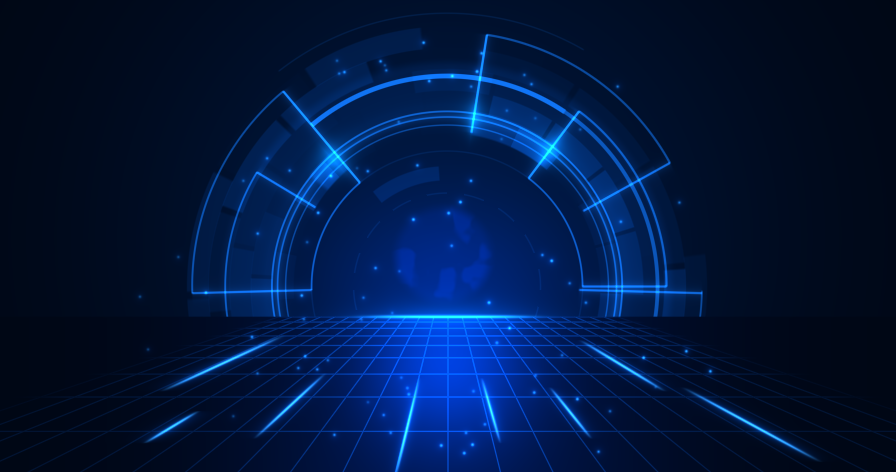
Write a Shadertoy shader that draws this background.

```glsl
// Blue digital stage: segmented light arches above a glowing perspective grid floor.

vec2 hash2(vec2 p) {
    vec3 q = fract(p.xyx * vec3(0.1031, 0.1030, 0.0973));
    q += dot(q, q.yzx + 33.33);
    return fract((q.xx + q.yz) * q.zy);
}

float noise(vec2 p) {
    vec2 i = floor(p), f = fract(p);
    f = f * f * (3.0 - 2.0 * f);
    return mix(mix(hash2(i).x, hash2(i + vec2(1, 0)).x, f.x),
               mix(hash2(i + vec2(0, 1)).x, hash2(i + vec2(1, 1)).x, f.x), f.y);
}

// Soft interval: 1 between a and b.
float span(float x, float a, float b, float soft) {
    return smoothstep(a - soft, a + soft, x) * (1.0 - smoothstep(b - soft, b + soft, x));
}

float stroke(float d, float halfWidth) {
    float px = 1.0 / iResolution.y;
    return 1.0 - smoothstep(halfWidth - 0.5 * px, halfWidth + px, abs(d));
}

// Polar coordinates hold radius and degrees clockwise from the top.
float arc(vec2 polar, float radius, float halfWidth, float from, float to) {
    return stroke(polar.x - radius, halfWidth) * span(polar.y, from, to, 0.3);
}

// Radial line with a hot core and a faint halo.
float spoke(vec2 polar, float angle, float inner, float outer) {
    float d = polar.x * radians(polar.y - angle);
    return (stroke(d, 0.0018) + 0.35 * exp(-abs(d) * 130.0)) * span(polar.x, inner, outer, 0.003);
}

vec3 arches(vec2 p) {
    vec2 q = p - vec2(-0.002, 0.393);
    vec2 polar = vec2(length(q), degrees(atan(q.x, q.y)));
    float r = polar.x;

    // Translucent bands broken into random sectors
    float fill = 0.12 * span(r, 0.375, 0.475, 0.012);
    for (float i = 0.0; i < 5.0; i++) {
        float cell = (polar.y + 180.0 + i * 7.0) / (17.0 + 3.0 * i);
        float lit = hash2(vec2(floor(cell), i + 4.0)).x;
        float inner = 0.325 + 0.045 * i;
        fill += 0.22 * lit * lit * span(r, inner, inner + 0.046, 0.002) * span(fract(cell), 0.03, 0.97, 0.015);
    }
    fill += 0.3 * span(r, 0.325, 0.375, 0.003) * (span(polar.y, -51.0, -40.0, 1.0) + span(polar.y, 9.0, 40.0, 2.0));
    fill += 0.18 * span(r, 0.225, 0.255, 0.002) * span(polar.y, -38.0, -4.0, 0.5);

    // Full rings
    float line = 0.55 * stroke(r - 0.371, 0.0014) + 0.5 * stroke(r - 0.359, 0.0012);
    line += 0.4 * stroke(r - 0.342, 0.001) + 0.1 * stroke(r - 0.287, 0.001);
    line += 0.25 * exp(-abs(r - 0.362) * 90.0);
    line += 0.12 * arc(polar, 0.579, 0.001, -38.0, 30.0);
    line += 0.1 * stroke(r - 0.198, 0.001) * step(0.45, fract(polar.y / 23.0));

    // Outlined panels
    line += 0.75 * arc(polar, 0.446, 0.0045, -40.0, 34.0) + 0.5 * arc(polar, 0.446, 0.0035, 34.0, 100.0);
    line += 0.5 * (arc(polar, 0.540, 0.0018, 9.0, 61.0) + arc(polar, 0.540, 0.0015, -91.5, -40.0));
    line += 0.55 * (arc(polar, 0.465, 0.0018, 37.0, 90.0) + arc(polar, 0.470, 0.0014, -100.0, -59.0));
    line += 0.5 * (arc(polar, 0.287, 0.0014, 37.0, 90.0) + arc(polar, 0.287, 0.0014, -91.5, -40.0));
    line += 0.45 * arc(polar, 0.540, 0.0014, 91.0, 98.0);
    line += 0.8 * (spoke(polar, 9.0, 0.33, 0.54) + spoke(polar, 37.0, 0.287, 0.465) + spoke(polar, -40.0, 0.287, 0.54));
    line += 0.6 * (spoke(polar, 61.0, 0.33, 0.54) + spoke(polar, -59.0, 0.325, 0.47));
    line += 0.55 * (spoke(polar, 90.0, 0.287, 0.465) + spoke(polar, 91.5, 0.28, 0.54) + spoke(polar, -91.5, 0.287, 0.54));

    // Hot spots where spokes cross the rings
    float hot = exp(-pow((r - 0.362) / 0.035, 2.0));
    float beams = exp(-abs(polar.y - 9.0) * 0.4) + exp(-abs(polar.y - 37.0) * 0.3) + exp(-abs(polar.y + 42.0) * 0.25);
    vec3 light = vec3(0.02, 0.30, 0.68) * fill + vec3(0.08, 0.45, 0.88) * line;
    light += vec3(0.0, 0.32, 0.55) * hot * beams;
    return light * smoothstep(0.308, 0.322, p.y);
}

vec3 gridFloor(vec2 p) {
    float depth = 0.45 - p.y;
    float u = p.x / depth;
    float columnGap = abs(fract(u / 0.247 + 0.5) - 0.5) * 0.247 * depth / sqrt(1.0 + u * u);
    float rowGap = abs(fract(1.0 / (depth * 0.687) + 0.5) - 0.5) * 0.687 * depth * depth;
    float grid = max(stroke(columnGap, 0.0007), stroke(rowGap, 0.0007)) * (1.0 - smoothstep(2.6, 3.2, abs(u)));

    vec3 col = vec3(0.0, 0.025, 0.08) + vec3(0.0, 0.06, 0.22) * exp(-p.x * p.x * 5.0);
    col += vec3(0.0, 0.17, 0.58) * exp(-pow(p.x / 0.17, 2.0) - pow((p.y - 0.23) / 0.17, 2.0));
    col += vec3(0.03, 0.25, 0.55) * grid * (0.22 + 0.6 * exp(-p.x * p.x * 7.0));

    // Light streaks: slope, lower end, upper end
    vec3 streaks[8] = vec3[8](vec3(-0.242, -0.02, 0.20), vec3(0.285, 0.06, 0.20), vec3(0.80, 0.07, 0.18),
        vec3(1.84, 0.02, 0.18), vec3(-2.17, 0.17, 0.29), vec3(-1.08, 0.07, 0.21),
        vec3(1.645, 0.17, 0.28), vec3(-1.65, 0.06, 0.13));
    for (int i = 0; i < 8; i++) {
        vec3 s = streaks[i];
        float d = abs(p.x - s.x * depth) / sqrt(1.0 + s.x * s.x);
        float t = clamp((p.y - s.y) / (s.z - s.y), 0.0, 1.0);
        float glow = 4.0 * t * (1.0 - t);
        col += glow * (vec3(0.25, 0.65, 0.9) * exp(-d * d * 130000.0) + vec3(0.0, 0.2, 0.5) * exp(-d * 130.0));
    }
    return col;
}

void mainImage(out vec4 fragColor, in vec2 fragCoord) {
    vec2 p = (fragCoord - vec2(0.5 * iResolution.x, 0.0)) / iResolution.y;

    // Dark backdrop with a blue core
    vec3 col = vec3(0.0, 0.025, 0.075) + vec3(0.0, 0.065, 0.17) * exp(-dot(p - vec2(0, 0.5), p - vec2(0, 0.5)) * 2.4);
    col += vec3(0.0, 0.06, 0.24) * exp(-pow(p.x / 0.28, 2.0) - pow((p.y - 0.38) / 0.20, 2.0));

    // Faint globe with mottled land
    vec2 g = p - vec2(-0.01, 0.46);
    float land = smoothstep(0.42, 0.6, noise(g * 24.0 + 8.0) * 0.7 + noise(g * 60.0) * 0.3);
    col += vec3(0.0, 0.035, 0.16) * (0.5 + 0.7 * land) * (1.0 - smoothstep(0.085, 0.115, length(g)));
    col += arches(p);

    float below = 1.0 - smoothstep(0.327, 0.331, p.y);
    if (below > 0.0) col = mix(col, gridFloor(p), below);

    // Horizon flare
    float rise = abs(p.y - 0.329);
    col += vec3(0.15, 0.65, 0.85) * exp(-rise * rise * 90000.0 - pow(p.x / 0.16, 4.0));
    col += vec3(0.0, 0.22, 0.5) * exp(-rise * 45.0 - pow(p.x / 0.17, 2.0));

    // Drifting sparks, denser toward the middle
    for (float i = 0.0; i < 85.0; i++) {
        vec2 a = hash2(vec2(i, 3.7)), b = hash2(vec2(i, 19.3));
        float d = length(p - vec2((a.x + b.x - 1.0) * 0.75, 0.04 + 0.87 * a.y));
        col += (0.25 + 0.75 * b.y) * (vec3(0.15, 0.55, 0.8) * exp(-d * d * 110000.0) + vec3(0.0, 0.15, 0.4) * exp(-d * 190.0));
    }
    fragColor = vec4(min(col, 1.0), 1.0);
}
```
